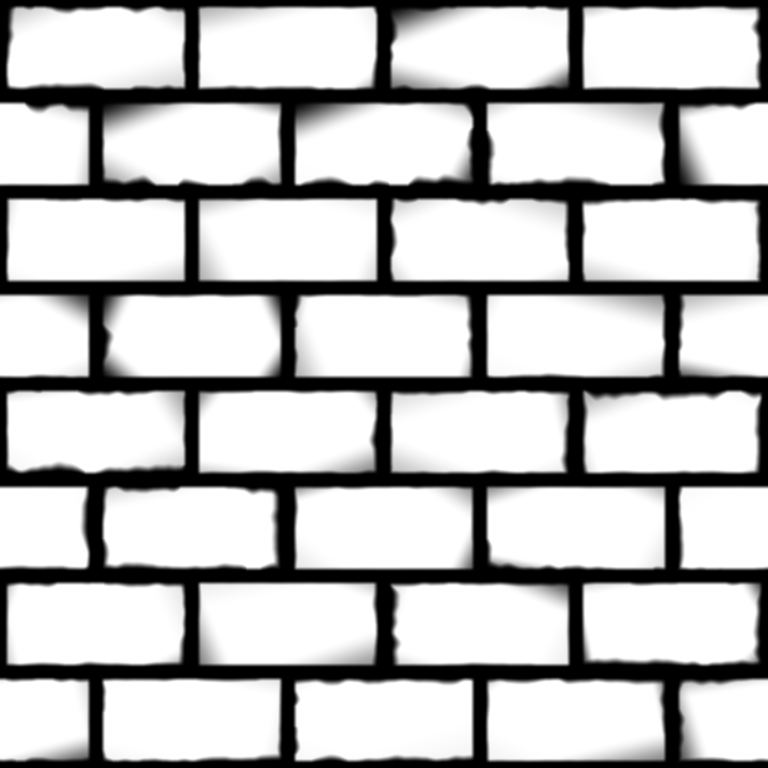
This texture map is drawn by a WebGL 2 fragment shader. Its source:

```glsl
#version 300 es
precision highp float;
// Running-bond brick mask: white bricks, 4 across and 8 down, between soft
// black joints. Hashed noise chips each brick edge and slanted ramps darken
// its corners; brick ids wrap, so the tile repeats without a seam.

#define BRICKS vec2(4.0, 8.0)
#define HALF_JOINT 0.0058
#define EDGE_SOFT 0.0068
#define CHIP_DEPTH 0.015
#define CHIP_FREQ 34.0
#define CORNER_DARK 1.5
#define TALL_SHARE 0.25
#define BRICK_COLOR vec3(1.0)
#define JOINT_COLOR vec3(0.0)

uniform vec2 u_resolution;
out vec4 fragColor;

float hash(vec2 p) {
    return fract(sin(dot(p, vec2(127.1, 311.7))) * 43758.5453);
}

// Smooth 1D value noise, a separate strand for each seed
float noise(float x, float seed) {
    float i = floor(x);
    float f = fract(x);
    f = f * f * (3.0 - 2.0 * f);
    return mix(hash(vec2(i, seed)), hash(vec2(i + 1.0, seed)), f);
}

// Brightness beside one edge: chips push the joint inward and blur it
float edgeMask(float inward, float along, float seed) {
    float amount = hash(vec2(seed, 71.3));
    float n = 0.7 * noise(along * CHIP_FREQ, seed)
            + 0.3 * noise(along * CHIP_FREQ * 2.3, seed + 0.37);
    float chip = CHIP_DEPTH * amount * amount * max(n - 0.3, 0.0);
    float start = HALF_JOINT + 0.6 * chip;
    return smoothstep(start, start + EDGE_SOFT + chip, inward);
}

// Darkness of a slanted ramp that starts in one corner
float cornerShade(vec2 d, float seed, float dirt) {
    float rx = hash(vec2(seed, 11.7));
    float ry = hash(vec2(seed, 23.1));
    float tall = step(hash(vec2(seed, 37.9)), TALL_SHARE);
    vec2 wideReach = mix(vec2(0.04, 0.02), vec2(0.22, 0.065), vec2(rx, ry));
    vec2 tallReach = mix(vec2(0.02, 0.06), vec2(0.06, 0.16), vec2(rx, ry));
    vec2 reach = mix(wideReach, tallReach, tall);
    float ramp = clamp(1.0 - d.x / reach.x - d.y / reach.y, 0.0, 1.0);
    float strength = min(CORNER_DARK * dirt * hash(vec2(seed, 53.3)), 1.0);
    return strength * smoothstep(0.0, 1.0, ramp);
}

void main() {
    vec2 uv = gl_FragCoord.xy / u_resolution;

    // Brick layout: even rows from the bottom shift by half a brick
    vec2 grid = uv * BRICKS;
    float row = floor(grid.y);
    grid.x += 0.5 * (1.0 - mod(row, 2.0));
    vec2 id = mod(floor(grid), BRICKS);
    vec2 size = 1.0 / BRICKS;
    vec2 local = fract(grid) * size;
    float brick = id.x + BRICKS.x * id.y;
    float dirt = hash(id + 5.3);

    // Four edges and four corners of this brick
    float light = 1.0;
    for (int k = 0; k < 4; k++) {
        float seed = brick * 4.0 + float(k) + 1.0;
        float side = float(k & 1);
        float other = float(k >> 1);
        vec2 along = k < 2 ? local : local.yx;
        float extent = k < 2 ? size.x : size.y;
        float inward = abs(side * extent - along.x);
        light *= edgeMask(inward, along.y, seed);

        vec2 fromCorner = abs(vec2(side, other) * size - local);
        vec2 d = max(fromCorner - HALF_JOINT, 0.0);
        light *= 1.0 - cornerShade(d, seed + 0.5, dirt);
    }

    fragColor = vec4(mix(JOINT_COLOR, BRICK_COLOR, light), 1.0);
}
```
